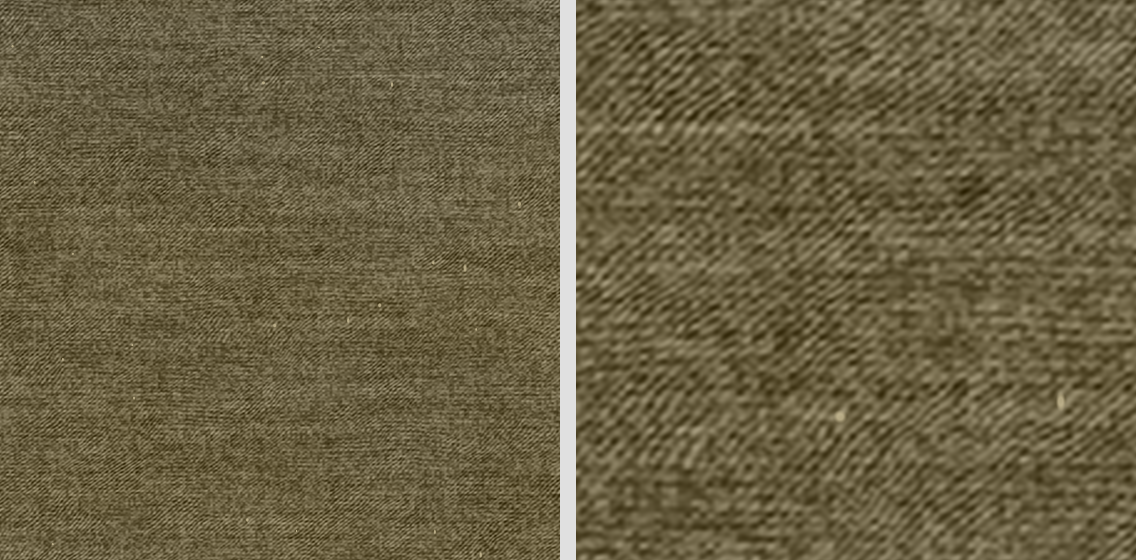
Left: the whole. Right: its middle third, enlarged.
A Shadertoy shader for this texture:

```glsl
#define BASE_COLOR vec3(0.409, 0.371, 0.262)
#define FLECK_COLOR vec3(0.78, 0.73, 0.58)
#define WARM_TINT vec3(0.005, 0.0, -0.013)
#define THREADS vec2(108.0, 122.0)
#define WEAVE_CONTRAST 0.085
#define GRAIN_CONTRAST 0.12
#define ROW_CONTRAST 0.038
#define COLUMN_CONTRAST 0.014
#define BLOTCH_CONTRAST 0.02
#define FLECK_CELLS 15.0
#define FLECK_CHANCE 0.11

const float TAU = 6.2831853;

float hash(vec2 p) {
    vec3 q = fract(p.xyx * 0.1031);
    q += dot(q, q.yzx + 33.33);
    return fract((q.x + q.y) * q.z);
}

float noise(vec2 p) {
    vec2 cell = floor(p), f = fract(p);
    f = f * f * (3.0 - 2.0 * f);
    float low = mix(hash(cell), hash(cell + vec2(1, 0)), f.x);
    float high = mix(hash(cell + vec2(0, 1)), hash(cell + vec2(1, 1)), f.x);
    return mix(low, high, f.y);
}

// Noise centred on zero, from -1 to 1
float wobble(vec2 p) {
    return 2.0 * noise(p) - 1.0;
}

float fbm(vec2 p) {
    float sum = 0.0, gain = 0.5;
    for (int i = 0; i < 4; i++) {
        sum += gain * wobble(p);
        p = p * 2.03 + 17.7;
        gain *= 0.55;
    }
    return sum;
}

// Short diagonal twill dashes that soften into horizontal ribs in patches
float weave(vec2 uv) {
    vec2 drift = vec2(wobble(uv * vec2(9.0, 14.0)), wobble(uv * vec2(7.0, 11.0) + 40.0));
    vec2 jitter = vec2(wobble(uv * 62.0 + 9.0), wobble(uv * vec2(30.0, 60.0) + 71.0));
    vec2 thread = uv * THREADS + 0.7 * drift + vec2(0.25, 0.16) * jitter;
    float twill = cos(TAU * (thread.x - thread.y));
    float row = cos(TAU * thread.y);
    float rib = 0.75 * row + 0.15 * cos(TAU * thread.x);
    float ribShare = smoothstep(0.4, 0.85, noise(uv * vec2(13.0, 24.0) + 25.0));
    float strength = 0.4 + 1.0 * noise(uv * vec2(18.0, 30.0) + 63.0);
    return strength * mix(twill + 0.35 * row, rib, 0.05 + 0.6 * ribShare);
}

// Uneven yarns: short and long streaks along both thread directions
float yarns(vec2 uv) {
    float rows = wobble(uv * vec2(7.0, THREADS.y)) + 0.2 * wobble(uv * vec2(1.5, 45.0) + 12.0);
    float columns = wobble(uv * vec2(THREADS.x, 6.0) + 31.0) + 0.5 * wobble(uv * vec2(24.0, 2.0) + 5.0);
    float paleYarn = smoothstep(0.88, 0.98, noise(uv * vec2(2.5, 110.0) + 83.0));
    return ROW_CONTRAST * (rows + paleYarn) + COLUMN_CONTRAST * columns;
}

// Sparse pale slubs, some stretched along the vertical threads
float flecks(vec2 uv) {
    vec2 home = floor(uv * FLECK_CELLS);
    float cover = 0.0;
    for (int y = -1; y <= 1; y++)
    for (int x = -1; x <= 1; x++) {
        vec2 cell = home + vec2(x, y);
        vec2 centre = (cell + vec2(hash(cell + 3.1), hash(cell + 7.7))) / FLECK_CELLS;
        float stretch = mix(1.0, 2.6, pow(hash(cell + 13.9), 3.0));
        float radius = mix(0.0015, 0.0035, hash(cell + 19.3));
        float dist = length((uv - centre) / vec2(1.0, stretch)) / radius;
        float present = step(hash(cell + 51.0), FLECK_CHANCE);
        cover = max(cover, present * (1.0 - smoothstep(0.4, 1.3, dist)));
    }
    return cover;
}

void mainImage(out vec4 fragColor, in vec2 fragCoord) {
    vec2 uv = fragCoord / iResolution.y;

    // Cloth relief
    float grain = wobble(uv * vec2(225.0, 275.0) + 101.0);
    float light = WEAVE_CONTRAST * weave(uv) + GRAIN_CONTRAST * grain + yarns(uv);
    light += BLOTCH_CONTRAST * fbm(uv * vec2(4.0, 5.0) + 8.0);

    // Greyer at the top, browner below, with faint stained patches
    float warmth = 0.7 - 1.5 * smoothstep(0.45, 1.0, uv.y);
    warmth += 0.9 * fbm(uv * vec2(4.0, 7.0) + 55.0);
    vec3 color = BASE_COLOR + light + WARM_TINT * warmth;

    color = mix(color, FLECK_COLOR, 0.85 * flecks(uv));
    fragColor = vec4(clamp(color, 0.0, 1.0), 1.0);
}
```
